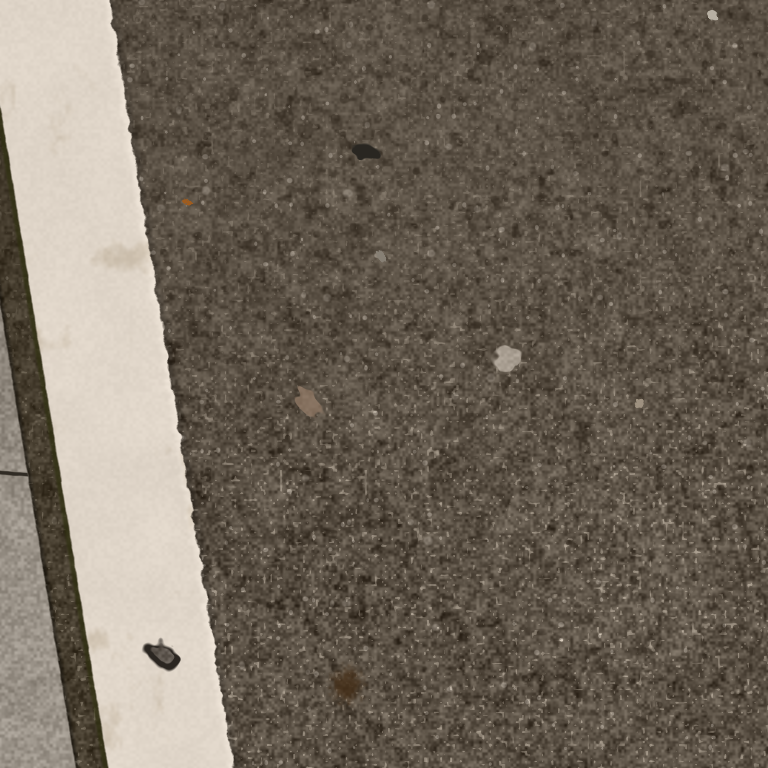
Write a WebGL 1 fragment shader that draws this texture.

```glsl
precision highp float;
uniform vec2 u_resolution;

#define SLOPE 0.163
#define PAINT_LEFT -0.0223
#define PAINT_RIGHT 0.142
#define KERB_EDGE -0.0645
#define JOINT_Y 0.383
#define GRAIN 0.27
#define SPECKLE 0.17
#define ASPHALT vec3(0.352, 0.314, 0.267)
#define PAINT vec3(0.875, 0.835, 0.785)
#define KERB vec3(0.60, 0.57, 0.53)

float hash(vec2 p) {
  vec3 q = fract(vec3(p.xyx) * 0.1031);
  q += dot(q, q.yzx + 33.33);
  return fract((q.x + q.y) * q.z);
}

float noise(vec2 p) {
  vec2 i = floor(p), f = fract(p);
  f = f * f * (3.0 - 2.0 * f);
  return mix(mix(hash(i), hash(i + vec2(1, 0)), f.x),
             mix(hash(i + vec2(0, 1)), hash(i + vec2(1, 1)), f.x), f.y);
}

float fbm(vec2 p) {
  float sum = 0.0, amp = 0.5;
  for (int i = 0; i < 4; i++) {
    sum += amp * noise(p);
    p = p * 2.03 + 17.7;
    amp *= 0.5;
  }
  return sum;
}

// Irregular rounded patch; radii are its half axes before rotation.
float chip(vec2 p, vec2 center, vec2 radii, float angle) {
  float c = cos(angle), s = sin(angle);
  vec2 d = p - center;
  vec2 q = vec2(c * d.x + s * d.y, c * d.y - s * d.x) / radii;
  float r = length(q) + 0.8 * (noise(q * 1.7 + center * 91.0) - 0.5);
  return 1.0 - smoothstep(0.85, 1.1, r);
}

// One jittered pebble in some of the grid cells.
float pebbles(vec2 p, float cells, float density) {
  vec2 id = floor(p * cells);
  vec2 offset = 0.3 + 0.4 * vec2(hash(id + 3.1), hash(id + 8.7));
  vec2 d = fract(p * cells) - offset;
  d.x *= 0.8 + 0.7 * hash(id + 5.3);
  float size = 0.10 + 0.14 * hash(id + 1.9);
  return step(1.0 - density, hash(id)) * (1.0 - smoothstep(size * 0.6, size * 1.2, length(d)));
}

vec3 asphalt(vec2 p) {
  float lower = smoothstep(0.85, 0.25, p.y + 0.2 * (0.6 - p.x));
  float grain = 0.6 * noise(p * 270.0) + 0.4 * noise(p * 125.0 + 40.0) - 0.5;
  float patches = fbm(p * 34.0) - 0.47;
  float tone = GRAIN * (0.75 + 0.4 * lower) * grain + 0.10 * patches;
  tone += 0.05 * (fbm(p * 4.0 + 9.0) - 0.47);
  tone += SPECKLE * (0.5 + 0.7 * lower) * smoothstep(0.76, 0.95, noise(p * 235.0 + 71.0));
  tone -= 0.07 * smoothstep(0.66, 0.85, noise(p * 85.0 + 23.0));
  tone += 0.018 * smoothstep(0.4, 1.0, p.x) * lower;
  // Faint drag mark
  float streak = abs(p.y - 0.70 - 0.55 * (p.x - 0.78));
  tone -= 0.025 * (1.0 - smoothstep(0.0, 0.012, streak))
        * smoothstep(0.76, 0.82, p.x) * (1.0 - smoothstep(0.87, 0.93, p.x));
  vec3 color = ASPHALT + tone * vec3(1.0, 0.98, 0.94);
  color += 0.17 * pebbles(p, 62.0, 0.09);
  return color + 0.12 * pebbles(p + 0.37, 37.0, 0.06);
}

void main() {
  vec2 p = gl_FragCoord.xy / u_resolution;
  float aa = 1.2 / u_resolution.y;
  float across = p.x - SLOPE * (1.0 - p.y);
  float rough = 0.006 * (fbm(p * vec2(60.0, 95.0)) - 0.47);
  float fine = noise(p * 240.0 + 11.0) - 0.5;
  vec3 color = asphalt(p);

  // Gutter
  float gutter = 1.0 - smoothstep(PAINT_LEFT - aa, PAINT_LEFT + aa, across);
  color = mix(color, color * 0.78 - vec3(0.0, 0.005, 0.025), gutter);
  float moss = 1.0 - smoothstep(0.001, 0.006, abs(across - PAINT_LEFT + 0.003));
  color = mix(color, vec3(0.19, 0.19, 0.07), 0.75 * moss);

  // Kerb stones
  float kerb = 1.0 - smoothstep(-aa, aa, across - KERB_EDGE - rough * 0.4);
  vec3 stone = KERB + 0.15 * fine + 0.12 * (fbm(p * 45.0) - 0.47) - 0.05 * smoothstep(0.3, 0.5, p.y);
  color *= 1.0 - 0.4 * (1.0 - smoothstep(0.0, 0.008, abs(across - KERB_EDGE)));
  color = mix(color, stone, kerb);
  float joint = 1.0 - smoothstep(0.0012, 0.0035, abs(p.y - JOINT_Y + 0.08 * (p.x - 0.02) - rough * 0.3));
  color = mix(color, vec3(0.19, 0.17, 0.14), joint * kerb);

  // Painted line, worn along its right edge
  float right = across - PAINT_RIGHT - rough * 1.5;
  color *= 1.0 - 0.2 * (1.0 - smoothstep(0.0, 0.012, abs(right)));
  float paint = smoothstep(-aa, aa, across - PAINT_LEFT - rough * 0.4) * (1.0 - smoothstep(-aa, aa, right));
  vec3 coat = PAINT + 0.03 * fine + 0.05 * (fbm(p * 13.0) - 0.47);
  coat -= vec3(0.07, 0.08, 0.10) * smoothstep(0.60, 0.80, fbm(p * vec2(24.0, 18.0) + 5.0));
  coat += 0.05 * smoothstep(-0.012, 0.0, right);
  color = mix(color, coat, paint);

  // Loose stones and stains
  color = mix(color, vec3(0.16, 0.15, 0.13), chip(p, vec2(0.478, 0.803), vec2(0.018, 0.011), -0.4));
  color = mix(color, vec3(0.66, 0.62, 0.57) + 0.1 * fine, chip(p, vec2(0.660, 0.534), vec2(0.018, 0.015), 0.2));
  color = mix(color, vec3(0.52, 0.44, 0.37) + 0.06 * fine, chip(p, vec2(0.402, 0.476), vec2(0.021, 0.012), -0.8));
  color = mix(color, vec3(0.17, 0.15, 0.13), chip(p, vec2(0.212, 0.147), vec2(0.020, 0.018), -0.6));
  color = mix(color, vec3(0.37, 0.34, 0.31) + 0.15 * fine, chip(p, vec2(0.213, 0.149), vec2(0.013, 0.011), -0.6));
  float rust = 1.0 - smoothstep(0.3, 1.3, length((p - vec2(0.452, 0.107)) / vec2(0.022, 0.025)) + fine * 0.5);
  color = mix(color, vec3(0.25, 0.16, 0.07), 0.75 * rust);
  color = mix(color, vec3(0.72, 0.69, 0.64), chip(p, vec2(0.927, 0.980), vec2(0.008, 0.006), -0.5));
  color = mix(color, vec3(0.62, 0.57, 0.50), chip(p, vec2(0.833, 0.475), vec2(0.006, 0.005), 0.3));
  color = mix(color, vec3(0.53, 0.50, 0.46), chip(p, vec2(0.496, 0.667), vec2(0.010, 0.004), -0.9));
  color = mix(color, vec3(0.62, 0.36, 0.12), chip(p, vec2(0.244, 0.737), vec2(0.007, 0.003), -0.3));
  gl_FragColor = vec4(clamp(color, 0.0, 1.0), 1.0);
}
```
